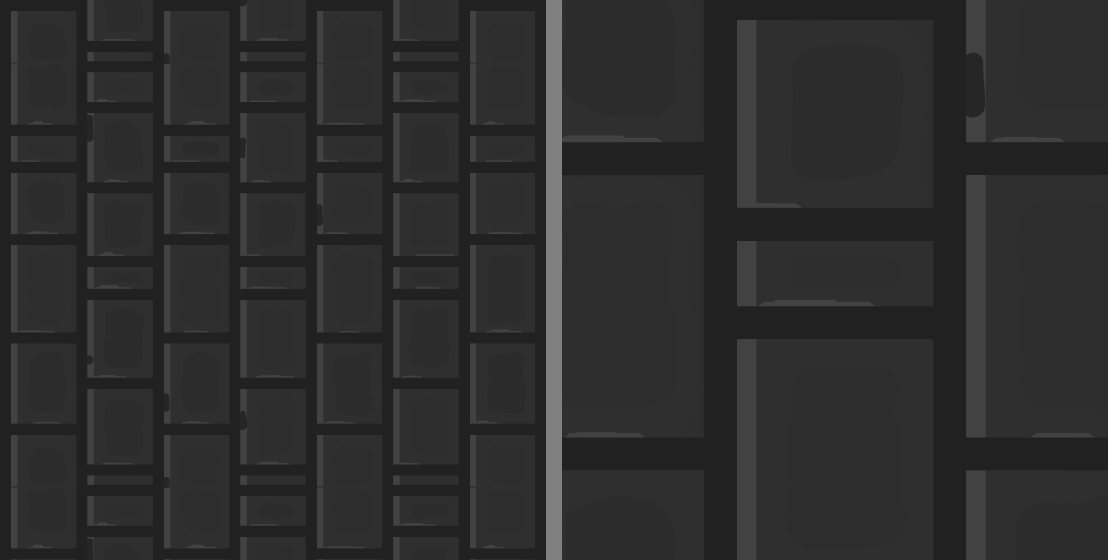
Left, the full canvas; right, a detail of the centre.
Give the GLSL for this texture, as a Shadertoy shader.

```glsl
// Dark wall of seven columns of flat blocks, alternating between two stacks.
// Each block has a lit left edge, a chipped lit base and a worn centre;
// hashes per block vary the wear, and the stacks repeat down the canvas.

const vec2  CANVAS = vec2(752.0, 768.0);   // design units across the canvas
const float MARGIN = 15.0;                 // left margin
const float PITCH = 105.3;                 // column spacing
const float BLOCK_WIDTH = 90.2;
const float GAP = 15.0;                    // joint between stacked blocks
const float PERIOD = 581.0;                // height of one stack
const float EDGE_WIDTH = 9.0;              // lit left strip
const float EVEN_TOP = 15.0;
const float ODD_TOP = 71.0;
const float TALL = 140.0;                  // taller blocks get two worn patches
const float THIN = 20.0;                   // thinner blocks stay plain
const float NICK_CHANCE = 0.22;

const vec3 JOINT = vec3(0.130);
const vec3 FACE  = vec3(0.186);
const vec3 WORN  = vec3(0.170);
const vec3 LIT   = vec3(0.258);
const vec3 NICK  = vec3(0.150);

// Block tops inside one stack, measured downwards
const float EVEN_STACK[8] = float[8](0.0, 171.0, 222.0, 321.0, 456.0, PERIOD, PERIOD, PERIOD);
const float ODD_STACK[8]  = float[8](0.0, 28.0, 84.0, 194.0, 295.0, 340.0, 462.0, PERIOD);

float hash(vec2 p) {
    return fract(sin(dot(p, vec2(127.1, 311.7))) * 43758.5453);
}

float noise(vec2 p) {
    vec2 i = floor(p), f = fract(p);
    f = f * f * (3.0 - 2.0 * f);
    return mix(mix(hash(i), hash(i + vec2(1, 0)), f.x),
               mix(hash(i + vec2(0, 1)), hash(i + vec2(1, 1)), f.x), f.y);
}

float roundBox(vec2 p, vec2 halfSize, float radius) {
    vec2 d = abs(p) - halfSize + radius;
    return length(max(d, 0.0)) + min(max(d.x, d.y), 0.0) - radius;
}

// Coverage of a shape from its signed distance
float cover(float d, float px) {
    return clamp(0.5 - d / px, 0.0, 1.0);
}

// Worn patch spanning top to bottom of its part of the face
float wornPatch(vec2 q, float top, float bottom, float wobble, float px) {
    vec2 halfSize = vec2(26.0, 0.5 * (bottom - top));
    vec2 centre = vec2(50.0, 0.5 * (top + bottom));
    return cover(roundBox(q - centre, halfSize, min(13.0, halfSize.y)) + wobble, px);
}

// Colour of a block; q runs right and down from its top left corner
vec3 blockColour(vec2 q, vec2 size, vec2 id, float px) {
    float wobble = 7.0 * (noise(q * 0.06 + id * 17.0) - 0.5);
    vec3 colour = FACE;

    // Faintly dulled outer corners
    float dull = cover(-roundBox(q - vec2(0.38, 0.56) * size, 0.56 * size, 20.0) - wobble, px);
    colour = mix(colour, WORN, 0.45 * dull * step(0.6, hash(id + 3.1)));

    // Worn centre
    float worn = 0.0;
    if (size.y > TALL) {
        worn = wornPatch(q, 18.0, 68.0, wobble, px) + wornPatch(q, 76.0, 134.0, wobble, px);
    } else if (size.y > THIN) {
        float inset = min(13.0, 0.25 * size.y);
        worn = wornPatch(q, inset, size.y - inset, min(1.0, size.y / 80.0) * wobble, px);
    }
    colour = mix(colour, WORN, worn * mix(0.5, 1.0, hash(id + 5.7)));

    // Lit left strip, split on tall blocks
    float lit = cover(q.x - EDGE_WIDTH, px);
    if (size.y > TALL) lit *= 1.0 - 0.8 * cover(abs(q.y - 72.0) - 1.2, px);

    // Chipped base: a thin lit line with a thicker run inside it
    if (size.y > THIN) {
        float start = 32.0 * hash(id + 7.3);
        float run = mix(28.0, 58.0, hash(id + 9.9));
        float rise = size.y - q.y;
        float slope = 1.5 * rise;
        float thinLine = max(rise - 2.0, abs(q.x - start - 0.5 * run) - 0.5 * run + slope);
        float thick = mix(2.0, 5.5, pow(hash(id + 11.2), 2.0));
        float chip = max(rise - thick, abs(q.x - start - 0.4 * run) - 0.33 * run + slope);
        lit = max(lit, cover(min(thinLine, chip), px));
    }
    colour = mix(colour, LIT, lit);

    // Dark nicks eating into the left strip
    for (float k = 0.0; k < 2.0; k++) {
        vec2 seed = id + 13.0 * (k + 1.0);
        float reach = mix(0.0, 13.0, hash(seed + 1.7));
        vec2 centre = vec2(3.0, size.y * mix(0.2, 0.8, hash(seed + 2.9)));
        float nick = roundBox(q - centre, vec2(5.0, 5.0 + reach), 5.0) + 0.5 * wobble;
        float present = step(hash(seed), NICK_CHANCE) * step(60.0, size.y);
        colour = mix(colour, NICK, present * cover(nick, px));
    }
    return colour;
}

void mainImage(out vec4 fragColor, in vec2 fragCoord) {
    vec2 p = fragCoord / iResolution.xy * CANVAS;
    float px = CANVAS.y / iResolution.y;

    // Column and height within its stack
    float column = floor((p.x - MARGIN) / PITCH);
    bool odd = mod(column, 2.0) > 0.5;
    float down = mod(CANVAS.y - p.y - (odd ? ODD_TOP : EVEN_TOP), PERIOD);

    // Find the block holding this height
    float top = 0.0, next = PERIOD, row = 0.0;
    for (int i = 0; i < 7; i++) {
        float a = odd ? ODD_STACK[i] : EVEN_STACK[i];
        float b = odd ? ODD_STACK[i + 1] : EVEN_STACK[i + 1];
        if (down >= a && down < b) { top = a; next = b; row = float(i); }
    }

    vec2 q = vec2(p.x - MARGIN - column * PITCH, down - top);
    vec2 size = vec2(BLOCK_WIDTH, next - top - GAP);
    float inside = cover(roundBox(q - 0.5 * size, 0.5 * size, 0.5), px);
    fragColor = vec4(mix(JOINT, blockColour(q, size, vec2(column, row), px), inside), 1.0);
}
```
